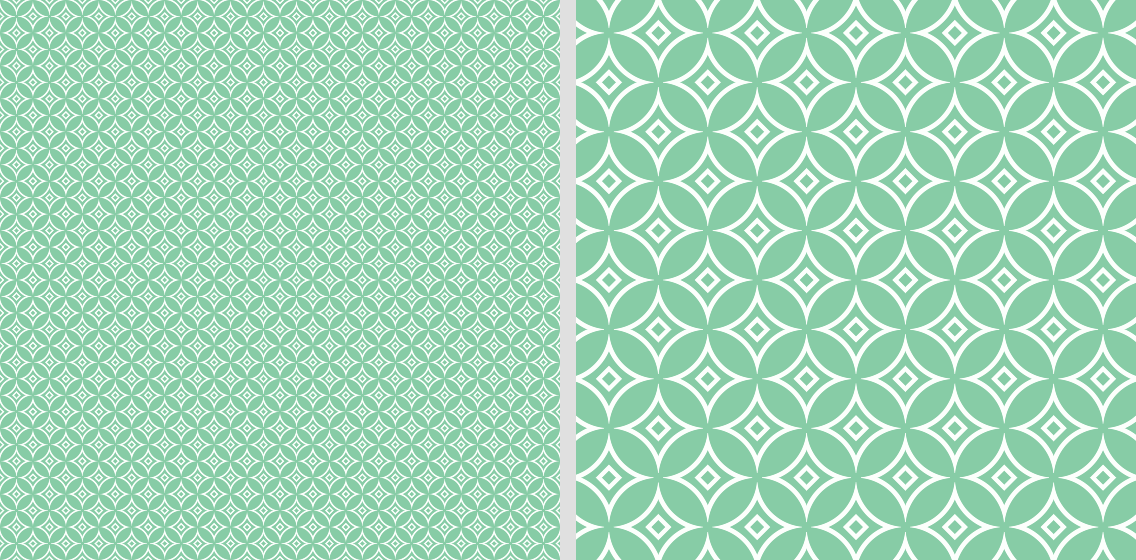
Left: the whole. Right: its middle third, enlarged.
Write a Shadertoy shader that draws this pattern.

```glsl
// Staggered lattice of four-pointed stars between overlapping circles, 17 repeats
// each way, with a hollow diamond in every star. Each point is folded into one
// quarter of its nearest star, then drawn with a few distance functions.

// Offset from the nearest star centre, mirrored into the positive quadrant.
// Star centres lie at the corners and the middle of each unit cell.
vec2 foldToStar(vec2 p) {
    vec2 q = abs(p - round(p));
    return q.x + q.y > 0.5 ? 0.5 - q : q;
}

// Signed distance to a band of the given half width around a level of d.
float band(float d, float level, float halfWidth) {
    return abs(d - level) - halfWidth;
}

void mainImage(out vec4 fragColor, in vec2 fragCoord) {
    vec2 p = 17.0 * fragCoord / iResolution.xy;
    float pixel = 17.0 / min(iResolution.x, iResolution.y);
    vec2 q = foldToStar(p - vec2(0.0, 0.5));

    // Star outline along the neighbouring circle, parted where the tips meet
    float outline = band(length(q - 0.5) - 0.5, 0.023, 0.024);
    float tip = min(length(q - vec2(0.5, 0.0)), length(q - vec2(0.0, 0.5)));
    outline = max(outline, 0.05 - tip);

    // Hollow diamond at the star centre
    float diamond = band((q.x + q.y) * 0.7071, 0.072, 0.022);

    // Smoothed white linework on the green ground
    float ink = smoothstep(0.55, -0.55, min(outline, diamond) / pixel);
    vec3 color = mix(vec3(0.53, 0.80, 0.65), vec3(0.99, 1.0, 0.99), ink);
    fragColor = vec4(color, 1.0);
}
```
